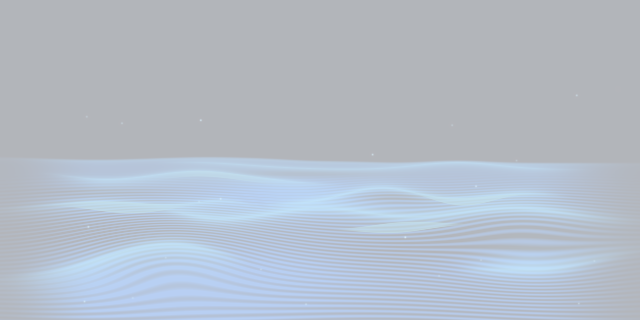
Write a WebGL 2 fragment shader that draws this background.

```glsl
#version 300 es
precision highp float;
uniform vec2 u_resolution;
out vec4 fragColor;

float bump(float x, float center, float width) {
    float t = (x - center) / width;
    return exp(-t * t);
}

float blob(vec2 p, vec2 center, vec2 size) {
    vec2 t = (p - center) / size;
    return exp(-dot(t, t));
}

// Fades in and out along a span of x
float span(float x, float a, float b, float soft) {
    return smoothstep(a, a + soft, x) * (1.0 - smoothstep(b - soft, b, x));
}

// Crest light with separate falloff above and below, plus a wide halo
float crest(float d, float above, float below) {
    float t = abs(d) / (d > 0.0 ? above : below);
    return 0.75 * exp(-t) + 0.25 * exp(-t * 0.35);
}

// Filled strip between two heights, brighter along its rims
float ribbon(float y, float low, float high) {
    float fill = smoothstep(low - 0.002, low + 0.002, y) * (1.0 - smoothstep(high - 0.002, high + 0.002, y));
    float rim = exp(-min(abs(y - low), abs(y - high)) / 0.003);
    return fill * (0.7 + 0.5 * rim);
}

float hash(vec2 p) {
    return fract(sin(dot(p, vec2(127.1, 311.7))) * 4375.85);
}

// One small spark in a few of the grid cells
float sparks(vec2 p) {
    vec2 cell = floor(p * 9.0);
    vec2 center = 0.2 + 0.6 * vec2(hash(cell + 3.7), hash(cell + 8.3));
    float d = length(fract(p * 9.0) - center) / 9.0;
    return step(0.8, hash(cell)) * (0.3 + 0.7 * hash(cell + 5.1)) * exp(-d * d / 0.000010);
}

void main() {
    vec2 p = gl_FragCoord.xy / u_resolution.y;
    float x = p.x, y = p.y;
    vec3 grey = vec3(0.70, 0.71, 0.73);

    // Heights of the wave crests, far to near
    float horizon = 0.504 - 0.014 * smoothstep(0.8, 1.3, x) + 0.007 * bump(x, 1.43, 0.13)
        + 0.004 * sin(x * 9.0 - 4.3) * (1.0 - smoothstep(0.9, 1.2, x));
    float second = 0.470 + 0.023 * bump(x, 0.58, 0.28) + 0.022 * bump(x, 1.43, 0.18);
    float third = 0.432 + 0.033 * bump(x, 0.62, 0.2) + 0.028 * bump(x, 0.1, 0.16)
        - 0.010 * smoothstep(0.8, 1.1, x);
    float fourth = 0.36 + 0.052 * bump(x, 1.19, 0.17) + 0.034 * bump(x, 1.65, 0.22);
    float leftFold = 0.342 + 0.028 * bump(x, 0.32, 0.24) + 0.028 * bump(x, 0.70, 0.13);
    float middle = 0.305 + 0.045 * bump(x, 0.45, 0.17) + 0.045 * bump(x, 1.0, 0.22)
        + 0.045 * bump(x, 1.6, 0.25);
    float nearLeft = 0.125 + 0.112 * bump(x, 0.53, 0.30);
    float nearRight = 0.157 + 0.06 * smoothstep(1.68, 2.05, x);

    // Fine contour lines, bent by the swells
    float bend = 0.09 * blob(p, vec2(0.53, 0.20), vec2(0.3, 0.13))
        + 0.05 * blob(p, vec2(1.6, 0.32), vec2(0.28, 0.10))
        + 0.03 * blob(p, vec2(1.19, 0.39), vec2(0.18, 0.06))
        - 0.03 * blob(p, vec2(1.67, 0.15), vec2(0.25, 0.09));
    float v = y - bend + 0.012 * sin(x * 4.0 + y * 8.0);
    float phase = 62.0 * v + 42.0 * v * v;
    float lines = 0.5 + 0.5 * cos(6.2832 * phase);
    lines = mix(lines, 0.5, smoothstep(0.38, 0.6, fwidth(phase)));

    // Soft haze across the surface, thinned in the hollows
    float haze = 0.47 + 0.06 * bump(y, 0.42, 0.08);
    haze += 0.50 * blob(p, vec2(0.90, 0.385), vec2(0.28, 0.05));
    haze += 0.42 * blob(p, vec2(0.78, 0.15), vec2(0.38, 0.07));
    haze += 0.45 * blob(p, vec2(0.22, 0.12), vec2(0.24, 0.06));
    haze += 0.35 * blob(p, vec2(1.62, 0.17), vec2(0.25, 0.04));
    haze += 0.35 * blob(p, vec2(0.60, 0.04), vec2(0.45, 0.07));
    haze -= 0.30 * blob(p, vec2(0.25, 0.275), vec2(0.40, 0.045));
    haze -= 0.42 * blob(p, vec2(1.23, 0.385), vec2(0.15, 0.016));
    haze -= 0.25 * blob(p, vec2(1.60, 0.27), vec2(0.35, 0.06));
    haze -= 0.18 * blob(p, vec2(1.25, 0.20), vec2(0.3, 0.06));
    haze -= 0.32 * blob(p, vec2(0.95, 0.457), vec2(0.25, 0.012));
    haze -= 0.25 * blob(p, vec2(0.30, 0.40), vec2(0.25, 0.015));
    haze += (lines - 0.5) * 0.85 * (1.0 - smoothstep(0.35, 0.47, y)) * (1.1 - 0.5 * haze);

    // Bright edges and translucent folds
    float glow = 0.35 * crest(y - horizon, 0.003, 0.007);
    glow += 0.50 * crest(y - second, 0.004, 0.007) * span(x, 0.45, 1.9, 0.3);
    glow += 0.75 * crest(y - third, 0.004, 0.012) * span(x, 0.1, 1.1, 0.25);
    glow += 0.95 * crest(y - fourth, 0.006, 0.005) * span(x, 0.8, 1.8, 0.2);
    glow += 0.75 * crest(y - leftFold, 0.004, 0.009) * span(x, -0.1, 0.85, 0.2);
    glow += 1.05 * crest(y - middle, 0.011, 0.009) * span(x, 0.45, 2.1, 0.2);
    glow += 1.15 * crest(y - nearLeft, 0.007, 0.021) * span(x, -0.1, 0.80, 0.25);
    glow += 1.10 * crest(y - nearRight, 0.017, 0.009) * span(x, 1.4, 2.15, 0.25);
    float folds = ribbon(y, leftFold - 0.034 * bump(x, 0.38, 0.16), leftFold) * span(x, 0.1, 0.65, 0.2);
    folds += ribbon(y, fourth - 0.022 * bump(x, 1.46, 0.12), fourth) * span(x, 1.25, 1.7, 0.15);
    float lens = 0.283 + 0.016 * smoothstep(1.1, 1.45, x);
    float lensHalf = 0.016 * bump(x, 1.25, 0.14);
    folds += ribbon(y, lens - lensHalf, lens + lensHalf) * span(x, 1.03, 1.48, 0.12);
    folds += ribbon(y, third - 0.016, third) * span(x, 0.45, 0.9, 0.2) * 0.7;

    // Surface fades at the horizon and toward the sides
    float surface = 1.0 - smoothstep(horizon - 0.006, horizon + 0.005, y);
    float sides = (0.2 + 0.8 * smoothstep(0.0, 0.32, x)) * (1.0 - 0.85 * smoothstep(1.65, 2.02, x));
    float strength = surface * sides;
    vec3 color = mix(grey, vec3(0.72, 0.81, 0.95), clamp(haze, 0.0, 1.0) * strength);
    color = mix(color, vec3(0.77, 0.91, 0.99), (1.0 - exp(-1.3 * glow)) * strength);
    color = mix(color, vec3(0.77, 0.88, 0.92), clamp(folds, 0.0, 1.0) * strength * 0.75);

    // Drifting sparks, none high in the sky
    float spark = sparks(p) * (1.0 - smoothstep(0.68, 0.78, y)) * span(x, 0.1, 1.95, 0.15);
    color = mix(color, vec3(0.86, 0.95, 1.0), spark * 0.8);
    fragColor = vec4(color, 1.0);
}
```
